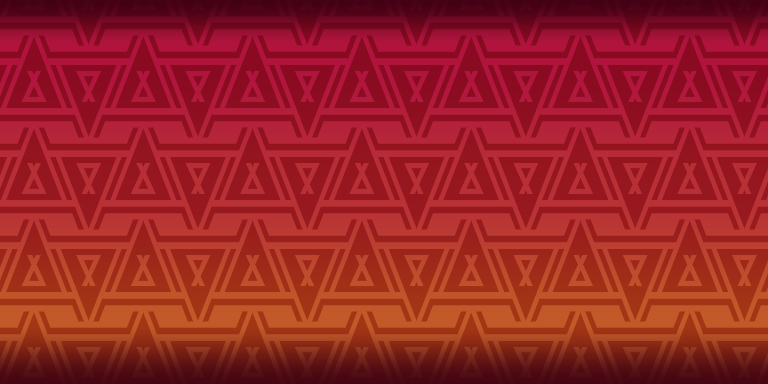
A WebGL 2 fragment shader for this pattern:

```glsl
#version 300 es
precision highp float;
uniform vec2 u_resolution;
out vec4 fragColor;

// Layout, in units of 1/384 of the canvas height
const float UNITS = 384.0;
const vec2 PERIOD = vec2(109.3, 92.0);
const vec2 ORIGIN = vec2(34.0, 205.5);

// Triangles, bars and stripes
const float SLOPE = 0.39;
const float APEX = 50.0;
const float BASE = 21.5;
const float STRIPE_HALF = 2.7;
const float BAR_INNER = 28.2;
const float BAR_OUTER = 34.8;
const float LEG_END = 51.0;

// Crossed motif inside each triangle
const float CROSS_SLOPE = 0.46;
const float CROSS_Y = 6.0;
const float CROSS_HALF = 2.6;
const float MOTIF_HALF = 15.5;
const float MOTIF_BAR = 5.2;

// Colours of the ground and the ornament
const vec3 GROUND_TOP = vec3(0.69, 0.08, 0.24);
const vec3 GROUND_MID = vec3(0.72, 0.19, 0.21);
const vec3 GROUND_LOW = vec3(0.76, 0.35, 0.16);
const vec3 INK_TOP = vec3(0.54, 0.04, 0.13);
const vec3 INK_MID = vec3(0.59, 0.09, 0.12);
const vec3 INK_LOW = vec3(0.64, 0.21, 0.08);
const vec3 SHADE = vec3(0.23, 0.0, 0.07);
const float SHADE_TOP = 0.12;
const float SHADE_LOW = 0.16;

// Light crossed limbs closed by a bar at the foot
float motif(vec2 p) {
    float limb = CROSS_SLOPE * abs(p.y - CROSS_Y);
    float cross_ = abs(p.x - limb) - CROSS_HALF;
    float foot = max(p.x - limb, p.y + MOTIF_HALF - MOTIF_BAR);
    return max(min(cross_, foot), abs(p.y) - MOTIF_HALF);
}

// Upright triangle, side stripes and the bracket below it
float ornament(vec2 p) {
    p.x = abs(p.x);
    float lean = inversesqrt(1.0 + SLOPE * SLOPE);
    float side = (p.x - SLOPE * (APEX - p.y)) * lean;
    float triangle = max(side, -BASE - p.y);
    triangle = max(triangle, -motif(p));

    float line = (p.x - 0.25 * PERIOD.x + SLOPE * p.y) * lean;
    float halfLine = STRIPE_HALF * lean;
    float stripe = max(abs(line) - halfLine, abs(p.y) - BASE);

    float outer = max(line - halfLine, max(p.y + BAR_INNER, -LEG_END - p.y));
    float hollow = max(line + halfLine, p.y + BAR_OUTER);
    float bracket = max(outer, -hollow);
    return min(triangle, min(stripe, bracket));
}

// Nearest ornament, each upright one paired with an inverted one
float pattern(vec2 p) {
    vec2 cell = mod(p - ORIGIN + 0.5 * PERIOD, PERIOD) - 0.5 * PERIOD;
    float shifted = mod(cell.x + PERIOD.x, PERIOD.x) - 0.5 * PERIOD.x;
    float d = 1e3;
    for (int i = -1; i <= 1; i++) {
        float y = cell.y + float(i) * PERIOD.y;
        d = min(d, ornament(vec2(cell.x, y)));
        d = min(d, ornament(vec2(shifted, -y)));
    }
    return d;
}

// Vertical blend through three colours
vec3 ramp(vec3 low, vec3 mid, vec3 top, float h) {
    vec3 c = mix(low, mid, smoothstep(0.16, 0.5, h));
    return mix(c, top, smoothstep(0.5, 0.84, h));
}

void main() {
    vec2 p = gl_FragCoord.xy / u_resolution.y * UNITS;
    float h = gl_FragCoord.y / u_resolution.y;
    float aa = 0.6 * UNITS / u_resolution.y;

    vec3 ground = ramp(GROUND_LOW, GROUND_MID, GROUND_TOP, h);
    vec3 ink = ramp(INK_LOW, INK_MID, INK_TOP, h);
    vec3 color = mix(ink, ground, smoothstep(-aa, aa, pattern(p)));

    // Shadow along the top and bottom edges
    float shade = smoothstep(1.0 - SHADE_TOP, 1.0, h);
    shade = max(shade, 1.0 - smoothstep(0.0, SHADE_LOW, h));
    fragColor = vec4(mix(color, SHADE, 0.9 * shade), 1.0);
}
```
